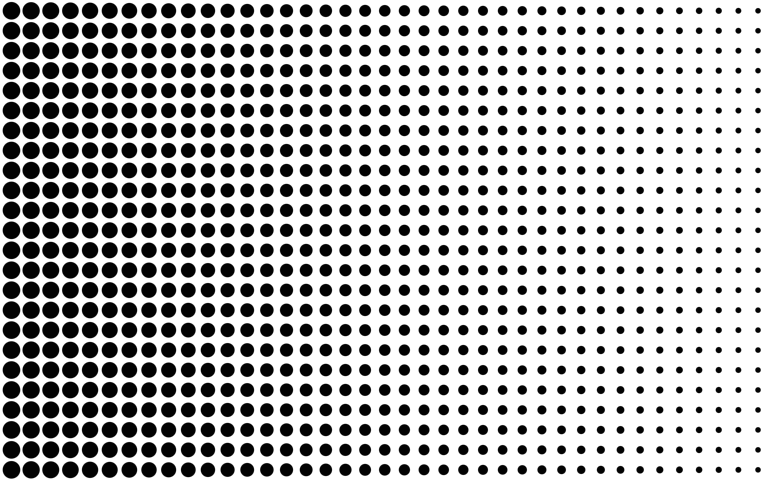
A WebGL 2 fragment shader for this pattern:

```glsl
#version 300 es
precision highp float;
// Halftone grid of black dots on white, shrinking steadily from left to right.

uniform vec2 u_resolution;
out vec4 fragColor;

// Index of the grid cell nearest to p, kept inside the grid.
vec2 nearestCell(vec2 p, vec2 firstCentre, vec2 spacing, vec2 count) {
    return clamp(round((p - firstCentre) / spacing), vec2(0.0), count - 1.0);
}

// Signed distance to a circle.
float circleDistance(vec2 p, vec2 centre, float radius) {
    return length(p - centre) - radius;
}

// Soft coverage of a shape over about one and a half pixels.
float coverage(float dist, float pixel) {
    return 1.0 - smoothstep(-0.75 * pixel, 0.75 * pixel, dist);
}

void main() {
    // Canvas units: the height is 1.
    vec2 p = gl_FragCoord.xy / u_resolution.y;
    float pixel = 1.0 / u_resolution.y;

    // Grid layout, counted from the lower left dot.
    vec2 count = vec2(39.0, 24.0);
    vec2 firstCentre = vec2(0.0239, 0.0212);
    vec2 spacing = vec2(0.04093, 0.04158);

    vec2 cell = nearestCell(p, firstCentre, spacing, count);
    vec2 centre = firstCentre + cell * spacing;

    // Dot radius falls linearly by column.
    float radius = mix(0.0183, 0.0057, cell.x / (count.x - 1.0));
    float ink = coverage(circleDistance(p, centre, radius), pixel);

    vec3 paper = vec3(1.0);
    vec3 black = vec3(0.008);
    fragColor = vec4(mix(paper, black, ink), 1.0);
}
```
